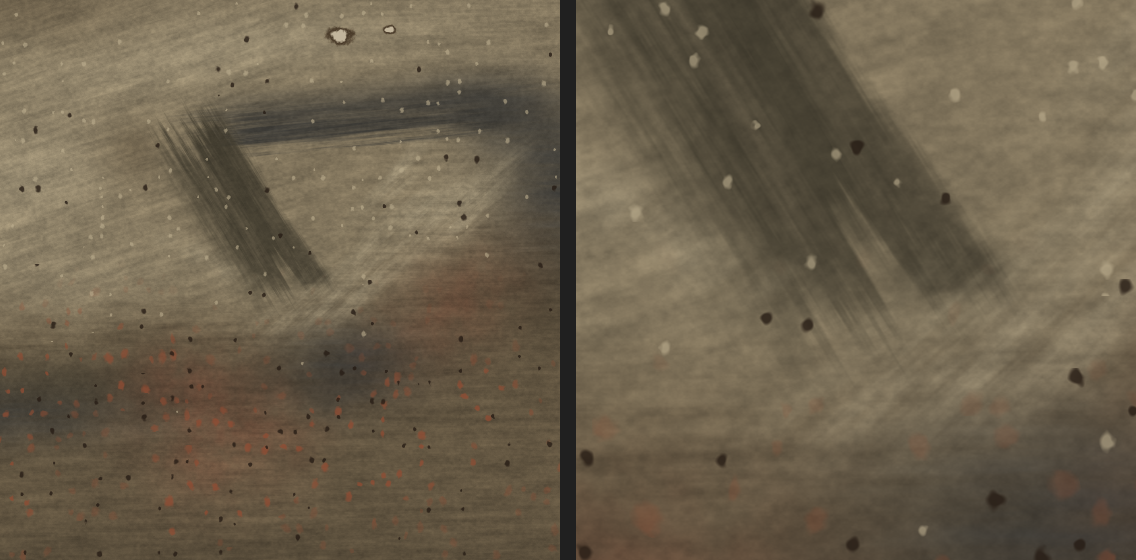
Left, the full canvas; right, a detail of the centre.
Write a three.js fragment shader that draws this texture.

```glsl
// Weathered oil paint: a pale field sinking into brown, crossed by dark brush strokes.
// Soft dabs lay in the tones, stretched noise gives bristle marks in several
// directions, and hashed cells scatter pits, red flecks and pale crumbs on top.

varying vec2 vUv;

float hash(vec2 p) {
  vec3 a = fract(p.xyx * vec3(0.1031, 0.1030, 0.0973));
  a += dot(a, a.yzx + 33.33);
  return fract((a.x + a.y) * a.z);
}

float noise(vec2 p) {
  vec2 i = floor(p), f = fract(p);
  f = f * f * (3.0 - 2.0 * f);
  return mix(mix(hash(i), hash(i + vec2(1.0, 0.0)), f.x),
             mix(hash(i + vec2(0.0, 1.0)), hash(i + vec2(1.0)), f.x), f.y);
}

// Layered noise, centred on zero
float fbm(vec2 p) {
  float sum = 0.0, gain = 0.6;
  for (int i = 0; i < 4; i++) {
    sum += gain * (noise(p) - 0.5);
    p = p * 1.93 + vec2(17.3, 41.7);
    gain *= 0.62;
  }
  return sum;
}

vec2 turn(vec2 p, float angle) {
  float c = cos(angle), s = sin(angle);
  return vec2(c * p.x + s * p.y, c * p.y - s * p.x);
}

// Long thin marks running along the angle
float bristle(vec2 p, float angle, float along, float across) {
  return fbm(turn(p, angle) * vec2(along, across) + 50.0);
}

// Soft elliptical patch
float dab(vec2 p, vec2 center, vec2 radius, float angle) {
  vec2 q = turn(p - center, angle) / radius;
  return exp(-dot(q, q));
}

// Brush stroke; soft holds the blur of its lower and upper sides
float stroke(vec2 p, vec2 center, vec2 size, float angle, vec2 soft, float fray) {
  vec2 q = turn(p - center, angle);
  q += fray * vec2(0.12, 0.025);
  float sides = smoothstep(-size.y - soft.x, -size.y + soft.x, q.y)
              * (1.0 - smoothstep(size.y - soft.y, size.y + soft.y, q.y));
  return sides * (1.0 - smoothstep(size.x * 0.65, size.x * 1.15, abs(q.x)));
}

// Scattered small grains, one at most in each cell
float specks(vec2 p, float cells, float share, float radius, float seed) {
  vec2 g = p * cells, id = floor(g) + seed;
  vec2 spot = 0.3 + 0.4 * vec2(hash(id + 3.1), hash(id + 7.7));
  vec2 d = fract(g) - spot;
  float r = radius * (0.6 + 0.8 * hash(id + 5.3));
  float edge = length(d * vec2(1.0, 0.8)) + 0.12 * (noise(g * 6.0) - 0.5);
  return step(hash(id), share) * (1.0 - smoothstep(r * 0.5, r * 1.3, edge));
}

// Pale crumb of paint in a dark crater
vec3 crumb(vec3 col, vec2 p, vec2 center, float size) {
  vec2 d = (p - center) / size;
  float r = length(d * vec2(0.8, 1.25)) + 0.8 * fbm(p * 90.0);
  col = mix(col, vec3(0.22, 0.16, 0.10), 0.8 * (1.0 - smoothstep(0.9, 1.5, r)));
  return mix(col, vec3(0.76, 0.71, 0.61), 1.0 - smoothstep(0.5, 0.95, r));
}

void main() {
  vec2 p = vUv;
  vec2 w = p + 0.035 * vec2(fbm(p * 7.0), fbm(p * 7.0 + 30.0));
  vec3 pale = vec3(0.66, 0.61, 0.50), brown = vec3(0.385, 0.335, 0.255);
  vec3 slate = vec3(0.225, 0.220, 0.205), umber = vec3(0.245, 0.225, 0.175);
  vec3 rust = vec3(0.49, 0.30, 0.225);

  // Bristle marks in each brushing direction
  float level = bristle(p, 0.02, 9.0, 95.0);
  float rising = bristle(p, 0.30, 10.0, 85.0);
  float falling = bristle(p, -1.02, 7.0, 100.0);
  float slanted = bristle(p, 0.72, 11.0, 75.0);
  float arched = bristle(p, 0.10, 5.0, 110.0);

  // Ground tones
  float upper = smoothstep(0.33, 0.53, w.y + 0.05 * level - 0.12 * smoothstep(0.5, 0.9, w.x));
  vec3 col = mix(brown, vec3(0.505, 0.455, 0.36), upper);
  col = mix(col, pale, 0.55 * dab(w, vec2(0.03, 0.68), vec2(0.24, 0.13), 0.3));
  col = mix(col, pale, 0.50 * dab(w, vec2(0.40, 0.91), vec2(0.42, 0.07), 0.12));
  col = mix(col, pale, 0.25 * dab(w, vec2(0.12, 0.50), vec2(0.30, 0.08), 0.0));
  col = mix(col, brown, 0.50 * dab(w, vec2(0.04, 1.0), vec2(0.20, 0.08), 0.0));
  col = mix(col, brown, 0.55 * dab(w, vec2(0.24, 0.73), vec2(0.07, 0.06), -0.8));
  col = mix(col, brown * 0.75, 0.65 * dab(w, vec2(1.0, 0.49), vec2(0.18, 0.10), 0.1));
  col = mix(col, brown * 0.82, 0.6 * dab(w, vec2(0.3, 0.0), vec2(0.8, 0.06), 0.0));

  // Dark shadows with ragged streaks
  float rag = 1.0 + 0.7 * level;
  col = mix(col, slate, 0.85 * rag * dab(w, vec2(1.0, 0.67), vec2(0.115, 0.13), 0.3));
  col = mix(col, slate, 0.70 * rag * dab(w, vec2(0.93, 0.79), vec2(0.13, 0.07), -0.3));
  col = mix(col, slate, 0.85 * rag * dab(w, vec2(0.62, 0.345), vec2(0.12, 0.075), 0.1));
  col = mix(col, slate, 0.70 * rag * dab(w, vec2(0.02, 0.27), vec2(0.24, 0.06), 0.0));
  col = mix(col, umber, 0.50 * rag * dab(w, vec2(0.28, 0.32), vec2(0.36, 0.045), 0.0));

  // Long arched stroke and short falling stroke
  float arc = stroke(p, vec2(0.66, 0.795), vec2(0.30, 0.042), 0.09, vec2(0.014, 0.04), arched);
  col = mix(col, slate, clamp(arc * (0.80 + 0.75 * arched), 0.0, 0.95));
  float fall = stroke(p, vec2(0.425, 0.632), vec2(0.175, 0.06), -1.02, vec2(0.05, 0.012), falling);
  col = mix(col, umber, clamp(fall * (0.85 + 0.8 * falling), 0.0, 0.95));
  col = mix(col, umber, 0.75 * dab(w, vec2(0.545, 0.505), vec2(0.035, 0.025), -0.3));

  // Pale dragged highlights
  float drag = clamp(0.5 + 1.3 * slanted, 0.0, 1.0);
  col = mix(col, pale, 0.75 * drag * dab(w, vec2(0.71, 0.575), vec2(0.20, 0.055), 0.64));
  col = mix(col, pale, 0.90 * drag * dab(w, vec2(0.85, 0.65), vec2(0.085, 0.025), 0.95));
  col = mix(col, pale, 0.80 * drag * dab(w, vec2(0.71, 0.68), vec2(0.07, 0.018), 0.85));
  col = mix(col, pale, 0.60 * drag * dab(w, vec2(0.56, 0.445), vec2(0.09, 0.035), 0.3));
  col = mix(col, pale, 0.50 * drag * dab(w, vec2(0.36, 0.545), vec2(0.09, 0.02), -0.4));

  // Thin red glaze over the lower part
  float blotch = 0.75 + 0.9 * fbm(p * 22.0);
  col = mix(col, rust, 0.55 * blotch * dab(w, vec2(0.40, 0.22), vec2(0.13, 0.10), 0.3));
  col = mix(col, rust, 0.40 * blotch * dab(w, vec2(0.33, 0.32), vec2(0.10, 0.06), 0.0));
  col = mix(col, rust, 0.40 * blotch * dab(w, vec2(0.80, 0.44), vec2(0.14, 0.08), 0.6));

  // Surface relief: bristles, then canvas grain
  float fan = upper * (1.0 - smoothstep(0.4, 0.8, p.x));
  float relief = mix(level, rising, fan);
  relief = mix(relief, falling, fall);
  col *= 1.0 + 0.24 * relief + 0.17 * fbm(p * vec2(150.0, 190.0)) + 0.12 * fbm(p * 28.0);

  // Pits, red flecks and pale crumbs
  float low = 1.0 - smoothstep(0.32, 0.55, p.y);
  float redArea = low * (0.35 + 0.65 * smoothstep(-0.05, 0.2, fbm(p * 5.0 + 9.0)));
  col = mix(col, vec3(0.57, 0.30, 0.20), 0.75 * redArea * specks(w, 43.0, 0.22, 0.24, 11.0));
  col = mix(col, vec3(0.15, 0.11, 0.08), 0.80 * specks(p, 37.0, 0.04 + 0.12 * low, 0.13, 29.0));
  col = mix(col, pale * 1.12, 0.60 * specks(p, 58.0, 0.07 * upper, 0.18, 47.0));
  col = crumb(col, p, vec2(0.606, 0.936), 0.016);
  col = crumb(col, p, vec2(0.695, 0.947), 0.008);

  gl_FragColor = vec4(clamp(col, 0.0, 1.0), 1.0);
}
```
